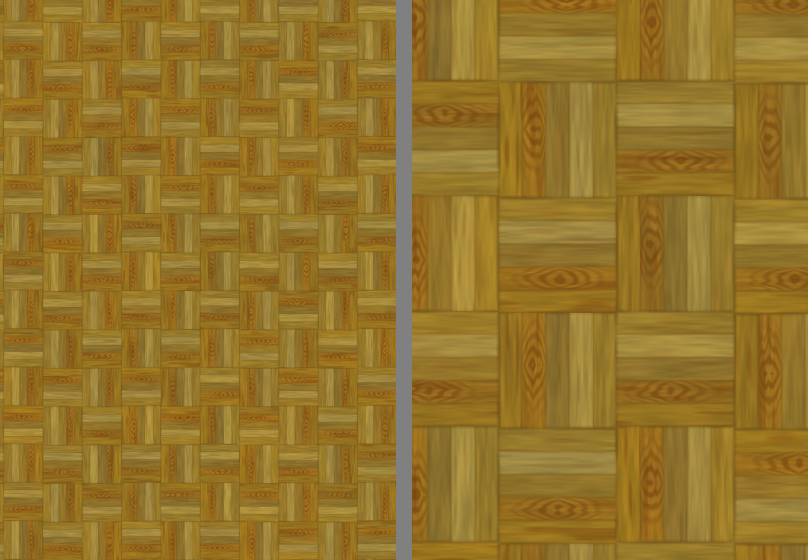
Left, the full canvas; right, a detail of the centre.
This texture is drawn by a Shadertoy shader. Its source:

```glsl
#define TILES vec2(10.07, 14.57)
#define ORIGIN vec2(0.09, 0.0)
#define STRIPS 5.0
#define STAGGER 0.05
#define JOINT_WIDTH 0.014
#define SEAM_WIDTH 0.05
#define GRAIN 0.15
#define RINGS 8.0
#define TINT 0.09
#define SAMPLES 3

const vec3 RED_GRAIN = vec3(0.46, 0.24, 0.05);
const vec3 JOINT = vec3(0.41, 0.30, 0.09);
const vec3 WOOD[5] = vec3[5](
    vec3(0.595, 0.455, 0.125),  // amber
    vec3(0.595, 0.430, 0.120),  // russet
    vec3(0.560, 0.448, 0.170),  // olive
    vec3(0.645, 0.545, 0.245),  // straw
    vec3(0.605, 0.485, 0.165)); // gold

float hash(vec2 p) {
    return fract(sin(dot(p, vec2(127.1, 311.7))) * 43758.5453);
}

float noise(vec2 p) {
    vec2 i = floor(p), f = fract(p);
    f = f * f * (3.0 - 2.0 * f);
    return mix(mix(hash(i), hash(i + vec2(1, 0)), f.x),
               mix(hash(i + vec2(0, 1)), hash(i + vec2(1, 1)), f.x), f.y);
}

// One strip of wood: x runs along the grain, y across it, both 0 to 1
vec3 strip(vec2 p, float index, vec2 cell) {
    vec2 seed = cell * 17.0 + index * 5.3;
    float vary = hash(seed) - 0.5;
    vec3 wood = WOOD[int(index)];
    wood *= 1.0 + TINT * vec3(vary, vary * 0.8, -vary);

    // Long fibres and broad patches
    float fibre = noise(p * vec2(3.0, 6.0) + seed) - 0.5;
    float fine = noise(p * vec2(7.0, 13.0) + seed.yx) - 0.5;
    wood *= 1.0 + GRAIN * (fibre + 0.7 * fine);
    float streak = smoothstep(0.6, 0.9, noise(p * vec2(2.5, 5.0) - seed));
    wood = mix(wood, RED_GRAIN, streak * (index < 1.5 ? 0.35 : 0.13));

    // Nested arches of growth rings on the russet strip
    if (index == 1.0) {
        float across = 2.0 * p.y - 1.0;
        float along = abs(p.x - 0.5 - 0.2 * vary);
        float phase = RINGS * along + 1.4 * across * across + 0.7 * fibre;
        float ring = smoothstep(0.15, 1.0, 0.5 + 0.5 * cos(6.2832 * phase));
        float fade = (1.0 - 0.6 * across * across) * smoothstep(0.55, 0.1, along);
        wood = mix(wood, RED_GRAIN, 0.55 * ring * fade);
    }
    return wood;
}

vec3 parquet(vec2 uv) {
    vec2 p = uv * TILES - ORIGIN;
    p.y += STAGGER * (hash(vec2(floor(p.x), 3.0)) - 0.5);
    vec2 cell = floor(p), q = fract(p);
    vec2 border = min(q, 1.0 - q);

    // Alternate the direction; upright tiles keep one facing per column
    bool upright = mod(cell.x + cell.y, 2.0) < 0.5;
    if (upright) q = q.yx;
    bool turned = upright ? cos(0.9 * (cell.x - 1.0)) > 0.0 : hash(cell + 0.7) > 0.5;
    if (turned) q.y = 1.0 - q.y;
    if (hash(cell + 4.1) > 0.5) q.x = 1.0 - q.x;

    float lane = q.y * STRIPS;
    float index = min(floor(lane), STRIPS - 1.0);
    vec2 local = vec2(q.x, lane - index);
    vec3 color = strip(local, index, cell);

    // Faint seams between strips and worn joints between tiles
    float seam = min(local.y, 1.0 - local.y);
    color = mix(color, JOINT, 0.25 * (1.0 - smoothstep(0.0, 2.0 * SEAM_WIDTH, seam)));
    float wear = 0.1 + 0.45 * noise(p * 6.0);
    float joint = 1.0 - smoothstep(0.0, 2.0 * JOINT_WIDTH, min(border.x, border.y));
    color = mix(color, JOINT, wear * joint);

    // Slow drift between olive and orange over the floor
    float drift = noise(cell * 0.6 + 9.0) - 0.5;
    return color * (1.0 + TINT * drift * vec3(0.7, 0.2, -1.0));
}

void mainImage(out vec4 fragColor, in vec2 fragCoord) {
    vec3 total = vec3(0.0);
    for (int i = 0; i < SAMPLES * SAMPLES; i++) {
        vec2 offset = (vec2(i % SAMPLES, i / SAMPLES) + 0.5) / float(SAMPLES) - 0.5;
        total += parquet((fragCoord + offset) / iResolution.xy);
    }
    fragColor = vec4(total / float(SAMPLES * SAMPLES), 1.0);
}
```
